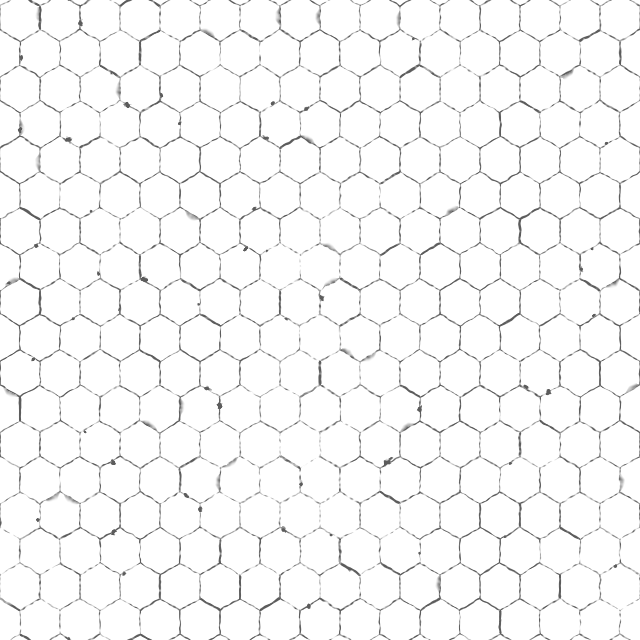
Reproduce this pattern procedurally as a three.js fragment shader.

```glsl
// Worn hexagon tiling: 16 pointy-top cells across and 18 staggered rows.
// Each edge is found by folding a cell into six sectors; a wrapped edge key
// seeds its weight, smears and chips, and wrapping gradient noise wears it.
varying vec2 vUv;

const vec2 CELLS = vec2(16.0, 18.0);
const float ROW = 0.866025;     // row pitch, in cell widths
const float SECTOR = 1.047198;  // sixth of a turn

vec4 hash4(vec2 p) {
  vec4 q = fract(p.xyxy * vec4(0.1031, 0.1030, 0.0973, 0.1099));
  q += dot(q, q.wzxy + 33.33);
  return fract((q.xxyz + q.yzzw) * q.zywx);
}

float cornerGradient(vec2 cell, vec2 offset, vec2 period) {
  float angle = 6.28319 * hash4(mod(cell, period) + 7.0).x;
  return dot(vec2(cos(angle), sin(angle)), offset);
}

// Gradient noise that wraps after a whole number of lattice cells
float noise(vec2 uv, vec2 period) {
  vec2 p = uv * period, i = floor(p), f = fract(p);
  vec2 s = f * f * f * (f * (f * 6.0 - 15.0) + 10.0);
  vec2 x = vec2(1.0, 0.0), y = x.yx;
  float low = mix(cornerGradient(i, f, period), cornerGradient(i + x, f - x, period), s.x);
  float high = mix(cornerGradient(i + y, f - y, period), cornerGradient(i + 1.0, f - 1.0, period), s.x);
  return mix(low, high, s.y);
}

// Centre of the hexagon around p; even rows sit on whole columns
vec2 hexCenter(vec2 p) {
  vec2 pitch = vec2(1.0, 2.0 * ROW);
  vec2 evenStart = vec2(0.0, 0.5 * ROW), oddStart = vec2(0.5, 1.5 * ROW);
  vec2 a = floor((p - evenStart) / pitch + 0.5) * pitch + evenStart;
  vec2 b = floor((p - oddStart) / pitch + 0.5) * pitch + oddStart;
  return distance(p, a) < distance(p, b) ? a : b;
}

float fill(float d) {
  return 1.0 - smoothstep(-0.016, 0.016, d);
}

void main() {
  // Wobbly position, in cell widths
  vec2 wobble = vec2(noise(vUv, CELLS * 5.0), noise(vUv + vec2(0.37, 0.61), CELLS * 5.0));
  vec2 p = vUv * CELLS * vec2(1.0, ROW) + 0.032 * wobble;

  // Nearest edge: x across it, y along it, the same from both sides
  vec2 center = hexCenter(p), local = p - center;
  float sector = floor(atan(local.y, local.x) / SECTOR + 0.5);
  vec2 normal = vec2(cos(sector * SECTOR), sin(sector * SECTOR));
  float side = mod(sector, 6.0) < 2.5 ? 1.0 : -1.0;
  vec2 edge = side * vec2(dot(local, normal) - 0.5, dot(local, vec2(-normal.y, normal.x)));
  vec2 middle = center + 0.5 * normal;
  vec2 key = mod(floor(middle * vec2(4.0, 2.0 / ROW) + 0.5), CELLS * vec2(4.0, 2.0));
  vec4 rnd = hash4(key + 13.0), chipRnd = hash4(key + 151.0);

  // Broken line, faded in broad patches and heavier on a few edges
  float region = noise(vUv + 0.13, vec2(4.0));
  float grain = noise(vUv, CELLS * 9.0);
  float heavy = smoothstep(0.88, 0.97, rnd.y);
  float strength = clamp(0.72 + 0.7 * region + 1.0 * grain + 0.4 * (rnd.x - 0.5) + 0.4 * heavy, 0.0, 1.0);
  float width = 0.012 + 0.005 * rnd.x + 0.012 * heavy + 0.008 * grain;
  float ink = strength * fill(abs(edge.x) - width);

  // Small dots where three edges meet
  float joint = length(vec2(edge.x, abs(edge.y) - 0.288));
  ink = max(ink, (0.75 + 0.5 * region) * fill(joint - 0.022));

  // Soft smear along one side of rare edges
  float across = edge.x * (rnd.w < 0.5 ? 1.0 : -1.0);
  float reach = 0.13 * (1.0 - smoothstep(0.04, 0.3, abs(edge.y - 0.12 * (2.0 * rnd.x - 1.0))));
  float smear = step(0.0, across) * (1.0 - smoothstep(0.0, reach + 0.005, across));
  ink = max(ink, step(0.965, rnd.z) * smear * (0.65 + 0.5 * grain));

  // Ragged chips beside some edges
  vec2 chipCenter = (chipRnd.xy - 0.5) * vec2(0.1, 0.38);
  vec2 radius = vec2(0.03, 0.035) + vec2(0.035, 0.085) * chipRnd.z * chipRnd.zx;
  float chip = length((edge - chipCenter) / radius) - 1.0 + 0.9 * noise(vUv, CELLS * 12.0);
  ink = max(ink, step(0.94, chipRnd.w) * fill(chip * radius.x));

  gl_FragColor = vec4(mix(vec3(1.0), vec3(0.36), clamp(ink, 0.0, 1.0)), 1.0);
}
```
